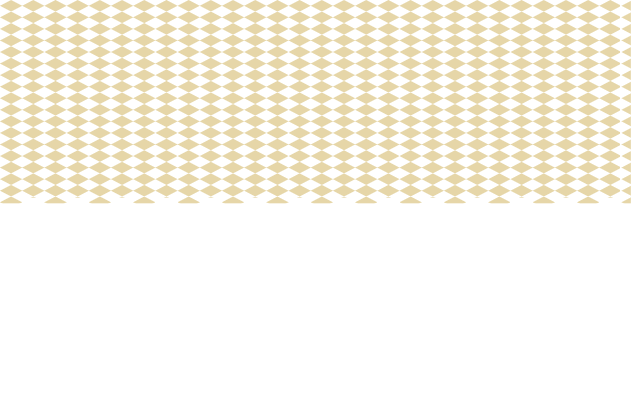
Give the GLSL for this pattern, as a Shadertoy shader.

```glsl
// Harlequin band of sand diamonds over white, with a stepped lower hem.

// Smooth coverage of a signed distance, positive inside.
float coverage(float inside, float pixel) {
    return clamp(inside / pixel + 0.5, 0.0, 1.0);
}

// Signed distance to the diamond filling each cell of a grid.
float diamondGrid(vec2 p, vec2 cell) {
    vec2 fromCentre = abs(fract(p / cell) - 0.5);
    return (0.5 - fromCentre.x - fromCentre.y) / length(1.0 / cell);
}

void mainImage(out vec4 fragColor, in vec2 fragCoord) {
    // Canvas width is one unit; y runs down from the top edge.
    float pixel = 1.0 / iResolution.x;
    vec2 p = vec2(fragCoord.x, iResolution.y - fragCoord.y) * pixel;

    vec2 cell = vec2(0.03468, 0.01806);
    float ink = coverage(diamondGrid(p, cell), pixel);

    // Every second column is cut off a little higher.
    float oddColumn = mod(floor(p.x / cell.x), 2.0);
    float hem = mix(0.3177, 0.3089, oddColumn);
    ink *= coverage(hem - p.y, pixel);

    // Right margin and the thin seam before the last column.
    ink *= coverage(0.9857 - p.x, pixel);
    ink *= coverage(abs(p.x - 0.9698) - 0.001, pixel);

    vec3 sand = vec3(0.90, 0.84, 0.66);
    fragColor = vec4(mix(vec3(1.0), sand, ink), 1.0);
}
```
